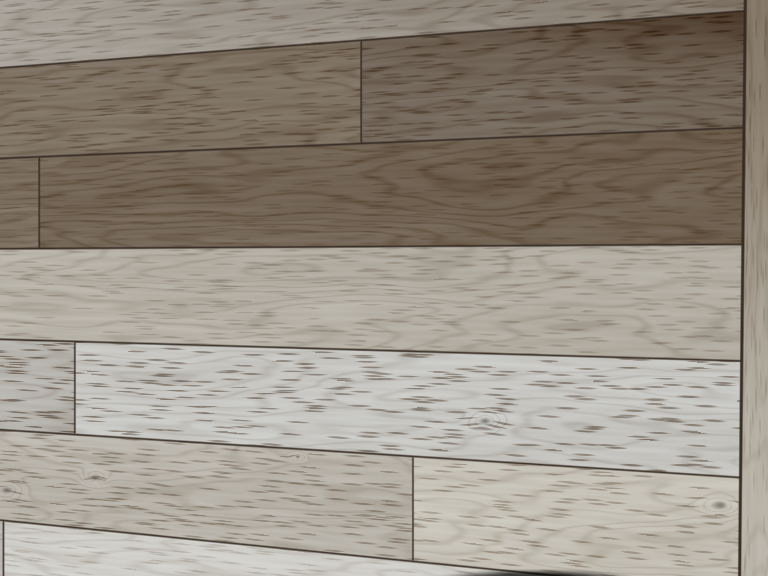
Write a Shadertoy shader that draws this texture.

```glsl
// Pale wooden floor: fanned rows of grained planks, butt joints and an upright border board.

const vec3 DARK_WOOD = vec3(0.43, 0.38, 0.33);
const vec3 PALE_WOOD = vec3(0.80, 0.80, 0.785);
const vec3 GAP_COLOR = vec3(0.20, 0.16, 0.13);
const vec3 KNOT_COLOR = vec3(0.33, 0.31, 0.29);
const float BORDER_X = 1.291;

// Per row from the top: joint position, left tone, right tone, pore strength.
const vec4 ROWS[7] = vec4[7](
    vec4(-1.0, 0.62, 0.62, 0.25),
    vec4(0.627, 0.17, 0.08, 0.22),
    vec4(0.068, 0.10, 0.04, 0.12),
    vec4(-1.0, 0.70, 0.74, 0.22),
    vec4(0.130, 0.76, 0.96, 0.60),
    vec4(0.717, 0.78, 0.91, 0.40),
    vec4(0.006, 0.80, 1.00, 0.22));

// Knots: centre measured from the top left, then radius.
const vec3 KNOTS[5] = vec3[5](
    vec3(0.842, 0.731, 0.010), vec3(0.012, 0.851, 0.010),
    vec3(0.165, 0.830, 0.007), vec3(0.517, 0.793, 0.004),
    vec3(1.250, 0.877, 0.012));

vec2 hash2(vec2 p) {
    vec3 q = fract(p.xyx * vec3(0.1031, 0.1030, 0.0973));
    q += dot(q, q.yzx + 33.33);
    return fract((q.xx + q.yz) * q.zy);
}

// Cellular noise: x is the nearest distance, y a random value of that cell.
vec2 cellular(vec2 p) {
    vec2 cell = floor(p);
    vec2 best = vec2(9.0, 0.0);
    for (int j = -1; j <= 1; j++)
    for (int i = -1; i <= 1; i++) {
        vec2 id = cell + vec2(i, j);
        vec2 rnd = hash2(id);
        float d = length(id + rnd - p);
        if (d < best.x) best = vec2(d, fract(rnd.x * 7.3 + rnd.y * 3.1));
    }
    return best;
}

// Layered sines whose level lines form long arches and ovals.
float growthField(vec2 p, float seed) {
    vec2 q = p * vec2(3.2, 19.0) + seed * vec2(17.3, 9.1);
    float sum = 0.0, amp = 1.0;
    for (int i = 0; i < 5; i++) {
        sum += amp * sin(q.x + 1.2 * sin(q.y * 0.7 + seed)) * cos(q.y + 0.5 * sin(q.x));
        q = mat2(0.9, 0.44, -0.44, 0.9) * q * 1.75 + 1.3;
        amp *= 0.5;
    }
    return sum;
}

float stroke(float d, float halfWidth, float px) {
    return 1.0 - smoothstep(halfWidth - px, halfWidth + px, abs(d));
}

// Growth rings, soft fibres and short open pores; negative is darker.
float woodGrain(vec2 p, float seed, float poreStrength, float knotBump) {
    float field = growthField(p, seed) + knotBump;
    float wave = 0.5 + 0.5 * sin(field * 15.0 + p.y * 60.0);
    float rings = pow(wave, 5.0);
    vec2 bent = p + vec2(seed * 3.7, field * 0.004);
    float fibre = cellular(bent * vec2(7.0, 110.0)).x - 0.45;
    vec2 pore = cellular(bent * vec2(16.0, 170.0) + 40.0);
    float dash = (1.0 - smoothstep(0.12, 0.42, pore.x)) * step(0.55, pore.y);
    return 0.035 * field - 0.13 * rings + 0.12 * fibre - poreStrength * dash;
}

vec3 woodColor(float tone, float warmth) {
    return mix(DARK_WOOD, PALE_WOOD, tone) + warmth * vec3(0.008, 0.0, -0.018);
}

void mainImage(out vec4 fragColor, in vec2 fragCoord) {
    float px = 1.0 / iResolution.y;
    vec2 p = vec2(fragCoord.x, iResolution.y - fragCoord.y) * px;

    // Rows widen toward the right.
    float along = p.x / BORDER_X;
    float pitch = mix(0.157, 0.2026, along);
    float k = (p.y - mix(0.118, 0.019, along)) / pitch;
    float row = floor(k);
    vec4 plank = ROWS[clamp(int(row) + 1, 0, 6)];
    float rightSide = step(plank.x, p.x);
    float seed = row * 1.7 + rightSide * 5.3 + 4.0;

    // Knots bend the surrounding rings.
    float knotBump = 0.0, knotDark = 0.0;
    for (int i = 0; i < 5; i++) {
        float e = length((p - KNOTS[i].xy) * vec2(1.0, 1.7)) / KNOTS[i].z;
        knotBump += 1.4 * exp(-e * e * 0.12);
        knotDark = max(knotDark, exp(-e * e * 1.6));
    }

    // Planks, dimming toward the upper right.
    float tone = mix(plank.y, plank.z, rightSide);
    tone -= 0.40 * along * (1.0 - smoothstep(0.0, 0.14, p.y)) + 0.06 * (along - 0.5);
    vec2 local = vec2(p.x, fract(k) * 0.18);
    tone += woodGrain(local, seed, plank.w, knotBump);
    vec3 color = woodColor(tone, hash2(vec2(seed, 3.0)).x * 1.6 - 0.2);
    color = mix(color, KNOT_COLOR, 0.6 * knotDark);

    // Gaps between planks.
    float seam = stroke((k - round(k)) * pitch, 0.0016, px);
    float joint = stroke(p.x - plank.x, 0.0014, px);
    color = mix(color, GAP_COLOR, 0.9 * max(seam, joint));

    // Upright board beyond the last gap.
    float edge = p.x - mix(1.294, 1.284, p.y);
    float boardTone = mix(0.22, 0.78, smoothstep(0.0, 0.9, p.y));
    boardTone += 0.7 * woodGrain(p.yx, 2.6, 0.2, 0.0);
    color = mix(color, woodColor(boardTone, 1.2), smoothstep(-px, px, edge));
    color = mix(color, GAP_COLOR, 0.95 * stroke(edge, 0.0026, px));

    // Soft shadow at the lower edge.
    float shadow = length((p - vec2(0.93, 1.008)) * vec2(1.0, 9.0));
    color *= mix(0.3, 1.0, smoothstep(0.09, 0.20, shadow));

    fragColor = vec4(clamp(color, 0.0, 1.0), 1.0);
}
```
